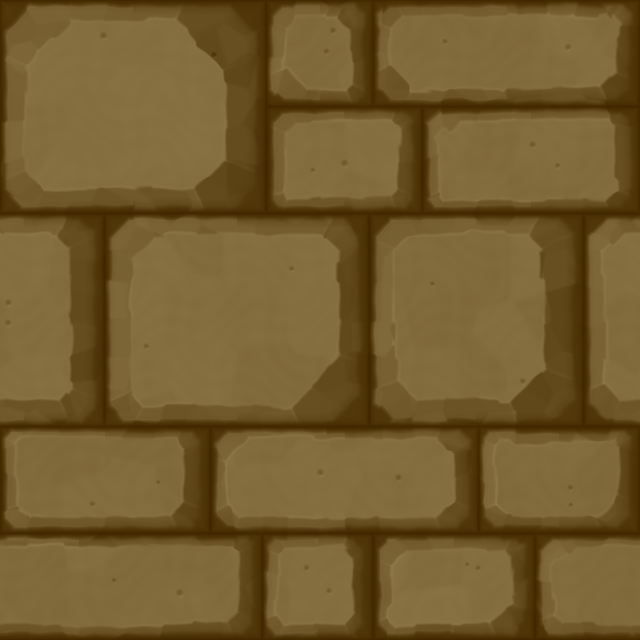
Write a Shadertoy shader that draws this texture.

```glsl
// Hand-painted wall of ochre stone blocks, laid in five courses with mixed widths.
// Each block is a chamfered box: bevel tones per side, cut corners and lit ridges,
// roughened by smooth cellular noise, layered sines and a few small pits.

float hash(vec2 p) {
    return fract(sin(dot(p, vec2(127.1, 311.7))) * 43758.5);
}

// Smooth cellular noise: nearly flat facets, tiling over n cells
float facets(vec2 p, float n, float seed) {
    vec2 cell = floor(p * n), f = fract(p * n);
    float sum = 0.0, weight = 0.0;
    for (int y = -1; y <= 1; y++)
    for (int x = -1; x <= 1; x++) {
        vec2 o = vec2(x, y);
        vec2 id = mod(cell + o, n) + seed;
        vec2 d = o + 0.15 + 0.7 * vec2(hash(id), hash(id + 37.3)) - f;
        float w = exp(-28.0 * dot(d, d));
        sum += w * hash(id + 71.9);
        weight += w;
    }
    return sum / weight;
}

// Finds the block around p as (left, right, bottom, top); p.x is unwrapped to fit
vec4 findBlock(inout vec2 p) {
    float t = (1.0 - p.y) * 6.0;
    vec3 joint = t < 1.0 ? vec3(0.0, 0.416, 0.583)
               : t < 2.0 ? vec3(0.0, 0.416, 0.660)
               : t < 4.0 ? vec3(0.163, 0.577, 0.912)
               : t < 5.0 ? vec3(0.0, 0.329, 0.748)
               : vec3(0.410, 0.583, 0.836);
    if (p.x < joint.x) p.x += 1.0;
    vec2 span = p.x < joint.y ? joint.xy
              : p.x < joint.z ? joint.yz : vec2(joint.z, joint.x + 1.0);
    bool tall = t < 4.0 && (t >= 2.0 || p.x < joint.y);
    float top = tall ? 2.0 * floor(t / 2.0) : floor(t);
    return vec4(span, 1.0 - (top + (tall ? 2.0 : 1.0)) / 6.0, 1.0 - top / 6.0);
}

// Corner plane for distances to two sides
float corner(vec2 d, float cut) {
    return (d.x + d.y - cut) * 0.707;
}

void mainImage(out vec4 fragColor, in vec2 fragCoord) {
    vec2 p = fragCoord / iResolution.xy;
    float px = 1.0 / iResolution.y;
    vec4 block = findBlock(p);
    vec2 id = floor(block.xz * 100.0 + 0.5);
    vec2 size = block.yw - block.xz;
    vec2 q = p - 0.5 * (block.xz + block.yw);
    float scale = size.y * 0.5;

    // Distances inward from left, right, top and bottom, with rough edges
    vec4 joints = vec4(p.x - block.x, block.y - p.x, block.w - p.y, p.y - block.z);
    float rough = facets(p, 20.0, 3.0) - 0.5;
    float ripple = sin(p.x * 94.2 + 2.0 * sin(p.y * 62.8)) + sin(p.y * 113.1 + 3.0 * sin(p.x * 50.3));
    vec4 edge = joints - vec4(0.009, 0.017, 0.009, 0.010) + rough * 0.005 + ripple * 0.0006;
    vec4 vary = vec4(hash(id + 1.0), hash(id + 2.0), hash(id + 3.0), hash(id + 4.0));
    vec4 bevel = scale * vec4(0.19, 0.23, 0.15, 0.18) * (0.75 + 0.55 * vary);
    vec4 face = edge - bevel + (facets(p, 14.0, 9.0) - 0.5) * 0.007;

    // Chamfered outline and inner face
    vec2 side = sign(q);
    float chip = hash(id + side * 5.3);
    float cut = scale * mix(0.10, 0.48, chip * chip);
    vec2 outerD = vec2(min(edge.x, edge.y), min(edge.z, edge.w));
    vec2 innerD = vec2(min(face.x, face.y), min(face.z, face.w));
    float outer = min(min(outerD.x, outerD.y), corner(outerD, scale * (0.10 + 0.14 * chip)));
    float innerBox = min(innerD.x, innerD.y);
    float innerCut = corner(innerD, cut);
    float inner = min(innerBox, innerCut);

    // Bevel tone: light from the left, shade to the right, a facet at each corner
    vec4 w = exp(-9.0 * clamp(edge / bevel, -0.5, 3.0));
    float tone = dot(w, vec4(0.83, 0.40, 0.74, 0.60)) / dot(w, vec4(1.0));
    float facetTone = 0.58 - side.x * 0.14 + side.y * 0.06 + 0.22 * (hash(id + side * 8.7) - 0.5);
    tone = mix(tone, facetTone, smoothstep(0.0, 0.004, innerBox - innerCut) * 0.8);
    tone += rough * 0.16;

    // Flat face with broad mottling and fine brush strokes
    float strokes = sin(p.x * 75.4 + 4.0 * sin(p.y * 31.4)) * sin(p.y * 88.0 + 3.0 * sin(p.x * 44.0));
    float mottle = facets(p, 11.0, 21.0) - 0.5;
    float faceTone = 0.97 + 0.08 * mottle + 0.025 * strokes + 0.06 * (hash(id + 6.0) - 0.5);
    tone = mix(tone, faceTone, smoothstep(-0.002 - px, 0.002 + px, inner));

    // Worn ridges catch the light, strongest on the left
    float wear = 0.35 + 0.65 * facets(p, 16.0, 33.0);
    float ridge = exp(-pow(inner / (0.0016 + 0.5 * px), 2.0));
    float crease = exp(-pow((innerBox - innerCut) / 0.0016, 2.0)) * step(inner, 0.0);
    float rim = exp(-pow((outer - 0.002) / 0.0018, 2.0));
    tone += wear * (0.23 * ridge + 0.09 * crease + 0.16 * rim * (0.7 - 0.5 * side.x));

    // Small pits with a bright lower lip
    for (float i = 0.0; i < 2.0; i++) {
        vec2 spot = (vec2(hash(id + 11.0 + i), hash(id + 17.0 + i)) - 0.5) * (size - 0.11 * vec2(1.0, 0.8));
        vec2 d = q - spot;
        float r = 0.003 + 0.003 * hash(id + 23.0 + i);
        tone -= 0.32 * smoothstep(r + px, r * 0.3, length(d));
        tone += 0.14 * smoothstep(r, 0.0, length(d - vec2(0.3, -0.9) * r)) * smoothstep(r * 0.4, r, length(d));
    }

    // Dark mortar, deepest along the joint, with soft shade around each block
    float joint = min(min(joints.x, joints.y), min(joints.z, joints.w));
    float mortar = 0.08 - 0.30 * exp(-joint / 0.005) + 0.05 * rough;
    tone *= mix(0.72, 1.0, smoothstep(0.0, 0.016, outer + 0.003 - 0.003 * side.x));
    tone = mix(mortar, tone, smoothstep(-0.005 - px, 0.003 + px, outer));

    vec3 umber = vec3(0.30, 0.20, 0.02), ochre = vec3(0.52, 0.43, 0.25);
    fragColor = vec4(clamp(mix(umber, ochre, tone), 0.0, 1.0), 1.0);
}
```
